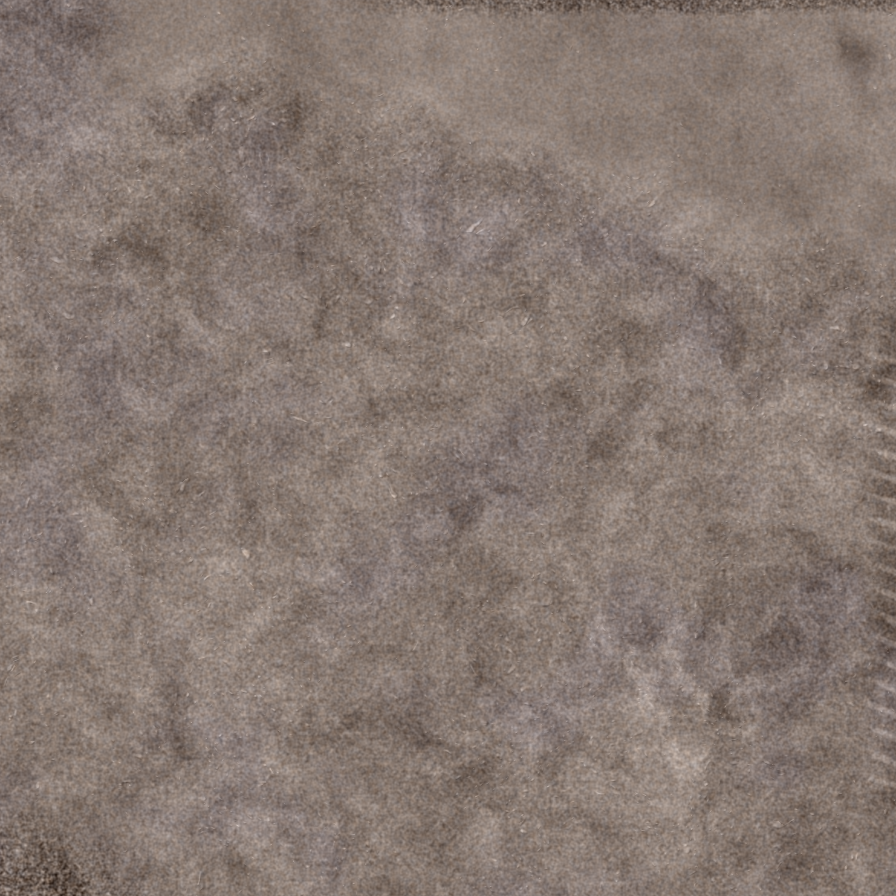
Reproduce this texture procedurally as a Shadertoy shader.

```glsl
// Dry, dusty bare ground with dark stains, pale crust, fine grit and scattered pebbles.

vec2 hash2(vec2 p) {
    vec3 q = fract(p.xyx * vec3(.1031, .1030, .0973));
    q += dot(q, q.yzx + 33.33);
    return fract((q.xx + q.yz) * q.zy);
}

float corner(vec2 cell, vec2 offset, vec2 f) {
    return dot(hash2(cell + offset) * 2. - 1., f - offset);
}

float gradientNoise(vec2 p) {
    vec2 i = floor(p), f = p - i;
    vec2 u = f * f * f * (f * (f * 6. - 15.) + 10.);
    return mix(mix(corner(i, vec2(0, 0), f), corner(i, vec2(1, 0), f), u.x),
               mix(corner(i, vec2(0, 1), f), corner(i, vec2(1, 1), f), u.x), u.y);
}

float fbm(vec2 p) {
    float sum = 0., amplitude = .5;
    for (int i = 0; i < 5; i++) {
        sum += amplitude * gradientNoise(p);
        p = mat2(1.6, 1.2, -1.2, 1.6) * p + 17.3;
        amplitude *= .55;
    }
    return sum;
}

// Soft elliptical spot, 1 at its centre
float spot(vec2 p, vec2 centre, vec2 radius) {
    vec2 d = (p - centre) / radius;
    return exp(-dot(d, d));
}

// Lit stones with a small shadow beneath, one at most per grid cell
float pebbles(vec2 p, float cells, float density) {
    vec2 g = p * cells, id = floor(g);
    vec2 place = hash2(id + cells), kind = hash2(id + cells * 3.7);
    vec2 d = fract(g) - mix(vec2(.35), vec2(.65), place);
    d.y *= 1. + .5 * place.x;
    float radius = mix(.12, .27, kind.y * kind.y);
    float blur = .06 + cells / iResolution.y;
    float wobble = .08 * gradientNoise(g * 4.);
    float stone = 1. - smoothstep(-blur, blur, length(d) + wobble - radius);
    float shade = 1. - smoothstep(-blur, blur, length(d + vec2(-.06, .13)) - radius);
    return step(kind.x, density) * (stone * mix(.07, .17, place.y) - shade * (1. - stone) * .10);
}

void mainImage(out vec4 fragColor, in vec2 fragCoord) {
    vec2 uv = fragCoord / iResolution.xy;
    vec2 warp = vec2(fbm(uv * 7. + 3.), fbm(uv * 7. + 41.));
    vec2 p = uv + .07 * warp;

    // Smooth sand drift across the upper part, with a darker hollow below its rim
    float rim = .85 - .17 * smoothstep(.4, 1., uv.x) + .05 * spot(uv, vec2(.25, uv.y), vec2(.13, 1));
    float height = uv.y - rim + .12 * warp.x;
    float drift = smoothstep(-.02, .05, height) * smoothstep(.08, .18, p.x);
    float crest = exp(-pow((height - .03) / .022, 2.)) * smoothstep(.08, .18, p.x);
    float hollow = exp(-pow((height + .045) / .035, 2.)) * smoothstep(.1, .25, p.x);

    // Broad tone and medium mottling
    float tone = .19 * fbm(p * 5.) + .24 * fbm(p * 23. + 9.) * (1. - .5 * drift);
    tone += .024 * drift + .025 * crest - .035 * hollow;

    // Ragged dark stains
    float stain = smoothstep(.1, .34, fbm(p * 13. + 60.));
    tone -= .09 * stain * (1. - .7 * drift);

    // Pale crust flakes, densest at lower right
    float crustArea = .25 + .75 * spot(p, vec2(.75, .24), vec2(.2, .1));
    tone += .085 * crustArea * (1. - drift) * smoothstep(-.02, .16, fbm(p * 30. + 25.));

    // Fine grit
    float grit = .13 * gradientNoise(uv * 185.) + .12 * gradientNoise(uv.yx * 310. + 7.);
    grit += .06 * gradientNoise(uv * 95. + 31.);
    tone += grit * mix(1., .6, drift);

    // Pebbles in three sizes, gathered in looser and denser areas
    float gather = smoothstep(-.15, .2, fbm(uv * 6. + 80.)) * (1. - .75 * drift);
    for (int i = 0; i < 3; i++) {
        float size = float(i);
        tone += pebbles(p + size * .37, 58. + 45. * size, (.035 + .07 * size) * gather);
    }

    // Dark soil at the top edge and lower left corner, and a smudge at upper right
    float soil = smoothstep(.975, .997, uv.y + .05 * warp.y) * smoothstep(.35, .5, uv.x);
    soil = max(soil, smoothstep(.12, .02, length(uv * vec2(.55, 1)) + .12 * warp.x));
    tone += soil * (1.2 * grit - .10);
    tone -= .14 * spot(p, vec2(.955, .925), vec2(.013, .042));

    // Slanted tread ridges along the right edge
    float track = smoothstep(.955, .99, uv.x + .03 * warp.x)
                * smoothstep(.05, .15, uv.y) * smoothstep(.7, .55, uv.y);
    float ridge = abs(fract((uv.y + uv.x * .35 + .02 * warp.y) * 38.) - .5);
    tone += track * (.13 * smoothstep(.28, .46, ridge) - .08);

    // Warm brown soil shifting to cool grey dust
    float cool = smoothstep(-.05, .25, fbm(p * 6. + 120.)) * (1. - .6 * drift);
    cool = max(cool, smoothstep(.17, .08, p.x) * smoothstep(.76, .86, p.y));
    vec3 colour = vec3(.527, .470, .436) + tone;
    colour += cool * vec3(-.004, .002, .024);
    colour += .03 * gradientNoise(uv * 140. + 55.) * vec3(1, 0, -1);
    fragColor = vec4(clamp(colour, 0., 1.), 1.);
}
```
